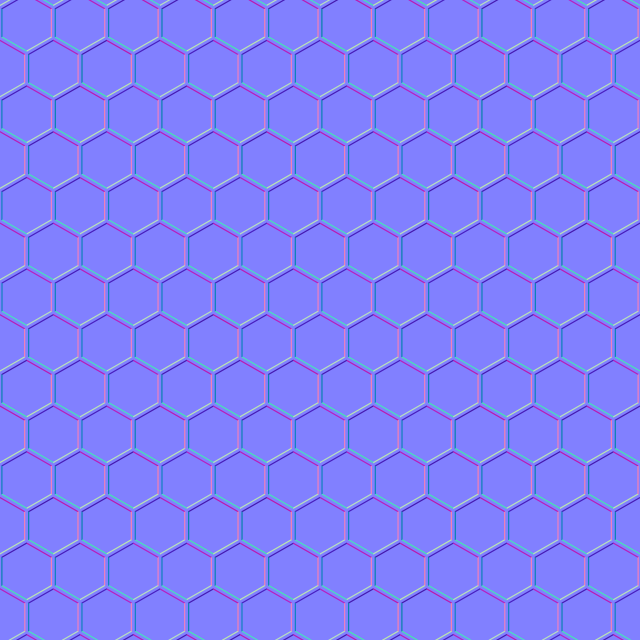
Give the GLSL for this texture map, as a WebGL 2 fragment shader.

```glsl
#version 300 es
precision highp float;
// Tangent-space normal map of flat hexagonal tiles with thin bevelled rims.

uniform vec2 u_resolution;
out vec4 fragColor;

const vec2 REPEATS = vec2(12.0, 14.0);      // columns and staggered rows
const float ROW_STEP = 0.8660254;           // row spacing for unit-wide hexagons
const vec2 LATTICE = vec2(1.0, 2.0 * ROW_STEP);
const float GAP_HALF = 0.025;               // flat joint, from cell border to bevel
const float BEVEL_WIDTH = 0.023;
const float BEVEL_TILT = 0.9;               // sideways length of the bevel normal
const int SAMPLES = 4;                      // antialiasing grid per axis

// Sine-free hash, 0 to 1.
float hash(vec2 cell) {
    vec3 h = fract(vec3(cell.xyx) * 0.1031);
    h += dot(h, h.yzx + 33.33);
    return fract((h.x + h.y) * h.z);
}

// Offset from the nearest point of a rectangular lattice.
vec2 latticeOffset(vec2 p) {
    return p - LATTICE * floor(p / LATTICE + 0.5);
}

// Offset from the nearest hexagon centre: two interleaved lattices.
vec2 hexOffset(vec2 p) {
    vec2 a = latticeOffset(p);
    vec2 b = latticeOffset(p - 0.5 * LATTICE);
    return dot(a, a) < dot(b, b) ? a : b;
}

// Whole-number cell name that wraps at the canvas edges.
vec2 hexId(vec2 centre) {
    vec2 id = floor(2.0 * centre / LATTICE + 0.5);
    return mod(id, vec2(2.0 * REPEATS.x, REPEATS.y));
}

// Outward normal (xy) of the closest side and distance to that side (z).
vec3 closestSide(vec2 offset) {
    vec3 best = vec3(0.0, 0.0, -1.0);
    for (int i = 0; i < 3; i++) {
        float angle = float(i) * radians(60.0);
        vec2 axis = vec2(cos(angle), sin(angle));
        float reach = dot(offset, axis);
        if (abs(reach) > best.z) best = vec3(axis * sign(reach), abs(reach));
    }
    return vec3(best.xy, 0.5 - best.z);
}

// Soft-edged band from start to start + width.
float band(float d, float start, float width, float blur) {
    float rise = smoothstep(start - blur, start + blur, d);
    float end = start + width;
    return rise * (1.0 - smoothstep(end - blur, end + blur, d));
}

// Packs a sideways tilt as a normal colour, with green pointing down.
vec3 normalColor(vec2 tilt) {
    float up = sqrt(max(0.0, 1.0 - dot(tilt, tilt)));
    return 0.5 + 0.5 * vec3(tilt.x, -tilt.y, up);
}

vec3 tileColor(vec2 uv, float blur) {
    vec2 p = uv * REPEATS * vec2(1.0, ROW_STEP) - vec2(0.0, 0.5 * ROW_STEP);
    vec2 offset = hexOffset(p);
    vec2 id = hexId(p - offset);
    vec3 side = closestSide(offset);

    // Slight wear: each tile has its own joint width and bevel slope.
    float joint = GAP_HALF + 0.003 * (hash(id) - 0.5);
    float slope = BEVEL_TILT + 0.08 * (hash(id + 57.0) - 0.5);

    float bevel = band(side.z, joint, BEVEL_WIDTH, blur);
    vec3 flatColor = normalColor(vec2(0.008, 0.0));
    return mix(flatColor, normalColor(side.xy * slope), bevel);
}

void main() {
    float blur = 0.5 * REPEATS.x / (u_resolution.x * float(SAMPLES));
    vec3 sum = vec3(0.0);
    for (int y = 0; y < SAMPLES; y++) {
        for (int x = 0; x < SAMPLES; x++) {
            vec2 jitter = (vec2(x, y) + 0.5) / float(SAMPLES) - 0.5;
            sum += tileColor((gl_FragCoord.xy + jitter) / u_resolution, blur);
        }
    }
    fragColor = vec4(sum / float(SAMPLES * SAMPLES), 1.0);
}
```
